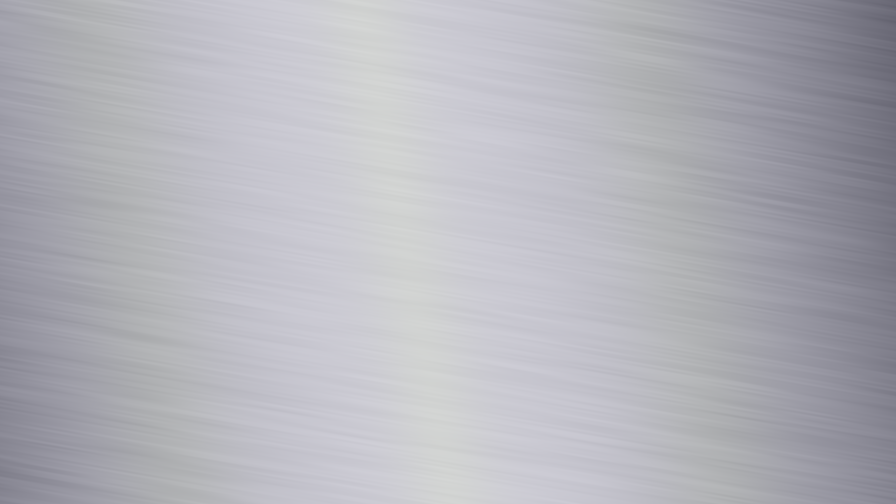
Reproduce this texture procedurally as a Shadertoy shader.

```glsl
float hash(vec2 p) {
    p = fract(p * vec2(0.1031, 0.1137));
    p += dot(p, p.yx + 33.33);
    return fract((p.x + p.y) * p.x * 17.0);
}

float valueNoise(vec2 p) {
    vec2 cell = floor(p);
    vec2 f = fract(p);
    f = f * f * (3.0 - 2.0 * f);
    return mix(mix(hash(cell), hash(cell + vec2(1, 0)), f.x),
               mix(hash(cell + vec2(0, 1)), hash(cell + vec2(1, 1)), f.x), f.y);
}

// Stretched noise layers, from narrow bands to hairline scratches
float brushedGrain(vec2 p) {
    float grain = 0.0;
    vec2 frequency = vec2(3.0, 60.0);
    for (int i = 0; i < 3; i++) {
        vec2 offset = vec2(37.0, 411.0) * float(i + 1);
        grain += (valueNoise(p * frequency + offset) - 0.5) * (0.4 + 0.25 * float(i));
        frequency *= vec2(1.5, 2.0);
    }
    return grain;
}

void mainImage(out vec4 fragColor, in vec2 fragCoord) {
    vec2 p = (fragCoord - 0.5 * iResolution.xy) / iResolution.y;

    // Sheen falling away from a slanted highlight
    float d = p.x + 0.18 * p.y + 0.083;
    float side = abs(d);
    float brightness = 0.812 - 0.05 * side - 0.31 * d * d;
    brightness += 0.012 * exp(-d * d * 150.0);
    brightness += 0.04 * smoothstep(0.4, 0.9, -d) * smoothstep(-0.2, 0.5, p.y);

    // Neutral bands at the highlight and on both flanks, lavender between
    float flank = side - 0.54;
    float neutral = exp(-d * d * 120.0) + 0.9 * exp(-flank * flank * 60.0);
    vec3 color = vec3(brightness) + vec3(-0.003, -0.006, 0.026 + 0.018 * side);
    color += neutral * vec3(-0.001, 0.009, -0.028);

    // Scratches running down to the right
    float angle = 0.17;
    vec2 along = vec2(cos(angle), -sin(angle));
    vec2 q = vec2(dot(p, along), dot(p, vec2(-along.y, along.x)));
    float grain = brushedGrain(q + vec2(5.0, 3.0));
    color += grain * (0.022 + 0.016 * smoothstep(0.1, 0.8, side));

    fragColor = vec4(clamp(color, 0.0, 1.0), 1.0);
}
```
